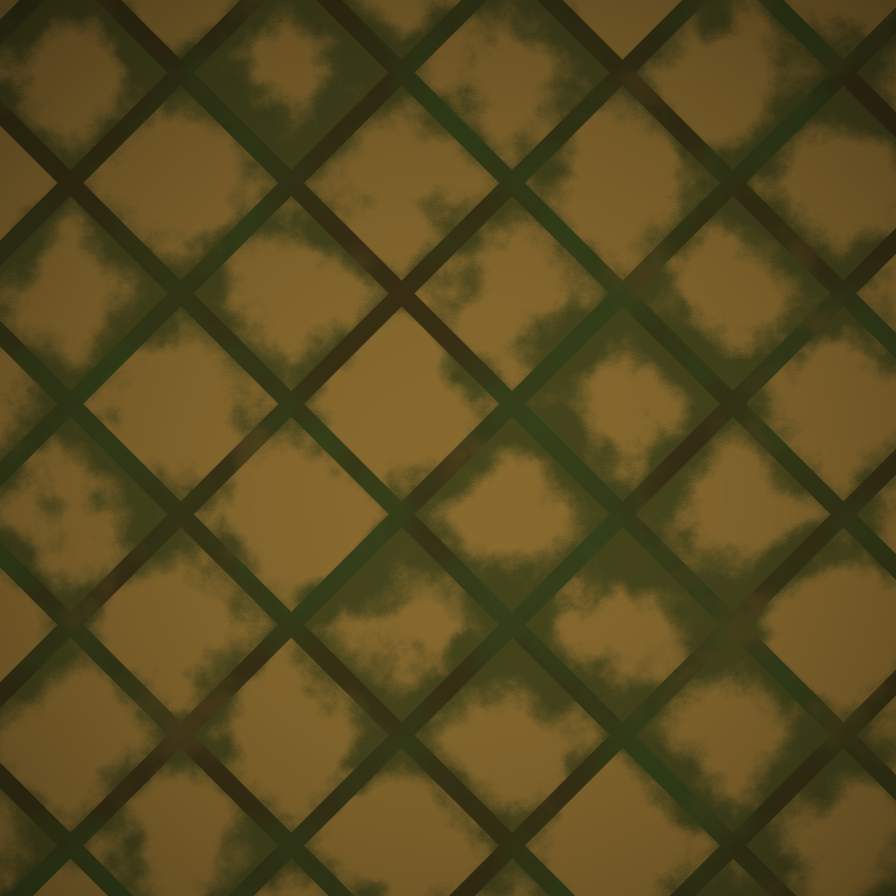
Give the GLSL for this pattern, as a Shadertoy shader.

```glsl
// Diagonal lattice of dark mossy grout over ochre tiles, about four diamonds
// across and down. Grid distances give the bars; fractal noise creeps in from
// each tile's rim as stain, varied by a per-tile hash, under a soft vignette.
#define PERIOD 0.2465
#define ORIGIN vec2(0.2018, 0.9190)
#define BAR_HALF 0.058
#define STAIN_SCALE 17.0
#define STAIN_ROUGHNESS 0.62
#define STAIN_SPREAD 0.24
#define STAIN_STRENGTH 0.86
#define VIGNETTE 0.78
#define LIGHT_CENTER vec2(0.51, 0.45)
#define OCHRE vec3(0.535, 0.415, 0.182)
#define MOSS vec3(0.205, 0.255, 0.100)
#define UMBER vec3(0.220, 0.185, 0.078)

float hash(vec2 p) {
    return fract(sin(dot(p, vec2(127.1, 311.7))) * 43758.5453);
}

float valueNoise(vec2 p) {
    vec2 i = floor(p), f = fract(p);
    f = f * f * (3.0 - 2.0 * f);
    return mix(mix(hash(i), hash(i + vec2(1, 0)), f.x),
               mix(hash(i + vec2(0, 1)), hash(i + vec2(1, 1)), f.x), f.y);
}

// Fractal noise, normalised to 0..1
float fbm(vec2 p) {
    float sum = 0.0, total = 0.0, amplitude = 0.5;
    for (int octave = 0; octave < 5; octave++) {
        sum += amplitude * valueNoise(p);
        total += amplitude;
        amplitude *= 0.52;
        p = mat2(1.6, 1.2, -1.2, 1.6) * p + 7.3;
    }
    return sum / total;
}

// Amount of stain at a point inside a tile; cellPos runs from -0.5 to 0.5
float tileStain(vec2 uv, vec2 cell, vec2 cellPos) {
    vec2 p = abs(cellPos);
    float rim = mix(max(p.x, p.y), length(p), 0.45);
    float creep = fbm(uv * STAIN_SCALE + cell * 5.7) - 0.5;
    float speckle = hash(floor(uv * 512.0)) - 0.5;
    float dirtiness = hash(cell + 3.1) - 0.5;
    float level = rim + creep * STAIN_ROUGHNESS + dirtiness * STAIN_SPREAD;
    return smoothstep(0.27, 0.53, level + speckle * 0.025);
}

// Bars drift between moss and umber, with a few faded stretches
vec3 barColor(vec2 uv) {
    float tint = smoothstep(0.25, 0.70, fbm(uv * 8.0 + 21.0));
    float faded = smoothstep(0.58, 0.80, fbm(uv * 10.0 + 53.0));
    vec3 color = mix(UMBER, MOSS, tint);
    return mix(color, OCHRE * 0.68, faded * 0.55);
}

void mainImage(out vec4 fragColor, in vec2 fragCoord) {
    vec2 uv = fragCoord / iResolution.y;

    // Rotated grid whose lines fall on whole numbers
    vec2 q = (uv - ORIGIN) / PERIOD;
    vec2 grid = vec2(q.x + q.y, q.x - q.y);
    vec2 cell = floor(grid);
    vec2 cellPos = fract(grid) - 0.5;

    // Tile with stain creeping in from the rim
    vec3 stainColor = mix(UMBER, MOSS, 0.6) * 1.08;
    float stain = tileStain(uv, cell, cellPos) * STAIN_STRENGTH;
    vec3 color = mix(OCHRE, stainColor, stain);

    // Grout bars
    float lineDist = 0.5 - max(abs(cellPos.x), abs(cellPos.y));
    float pixel = 1.2 / (iResolution.y * PERIOD);
    float bar = 1.0 - smoothstep(-pixel, pixel, lineDist - BAR_HALF);
    color = mix(color, barColor(uv), bar);

    // Vignette
    vec2 offset = fragCoord / iResolution.xy - LIGHT_CENTER;
    color *= 1.0 - VIGNETTE * dot(offset, offset);

    fragColor = vec4(color, 1.0);
}
```
